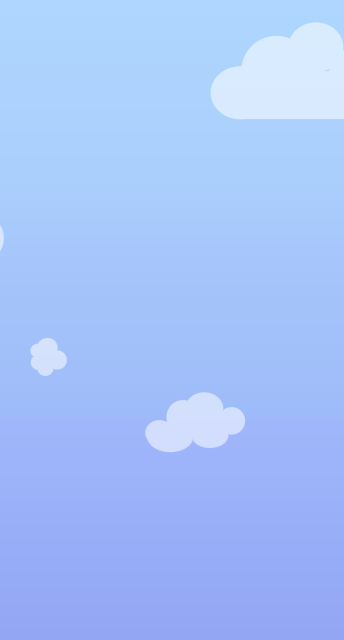
This background is drawn by a Shadertoy shader. Its source:

```glsl
// Draws a pale blue to violet sky with translucent, rounded clouds.

// Linear ramp from 0 at a to 1 at b
float ramp(float a, float b, float x) {
    return clamp((x - a) / (b - a), 0.0, 1.0);
}

// Approximate signed distance to an ellipse
float puff(vec2 p, vec2 center, vec2 radius) {
    return (length((p - center) / radius) - 1.0) * min(radius.x, radius.y);
}

float box(vec2 p, vec2 center, vec2 halfSize) {
    vec2 d = abs(p - center) - halfSize;
    return length(max(d, 0.0)) + min(max(d.x, d.y), 0.0);
}

// Flat-based cloud running off the right edge
float largeCloud(vec2 p) {
    float d = box(p, vec2(48.8, 85.15), vec2(11.2, 3.75));
    d = min(d, puff(p, vec2(37.6, 85.5), vec2(4.7, 4.15)));
    d = min(d, puff(p, vec2(43.2, 88.9), vec2(5.5)));
    d = min(d, puff(p, vec2(49.35, 92.6), vec2(4.3, 3.9)));
    return min(d, puff(p, vec2(55.3, 88.9), vec2(3.9, 3.65)));
}

// Wide cloud below the centre
float mediumCloud(vec2 p) {
    float d = puff(p, vec2(31.5, 33.9), vec2(3.9, 2.5));
    d = min(d, puff(p, vec2(24.9, 32.4), vec2(2.2, 1.95)));
    d = min(d, puff(p, vec2(26.6, 31.75), vec2(3.6, 2.4)));
    d = min(d, puff(p, vec2(28.6, 34.8), vec2(2.6, 2.7)));
    d = min(d, puff(p, vec2(31.9, 36.1), vec2(3.0, 2.6)));
    d = min(d, puff(p, vec2(36.2, 34.25), vec2(2.1, 2.15)));
    return min(d, puff(p, vec2(32.8, 32.0), vec2(2.9, 2.0)));
}

// Small blossom-shaped cloud on the left
float smallCloud(vec2 p) {
    float d = puff(p, vec2(7.3, 44.2), vec2(1.6));
    d = min(d, puff(p, vec2(7.4, 45.7), vec2(1.6, 1.5)));
    d = min(d, puff(p, vec2(8.95, 43.75), vec2(1.5)));
    d = min(d, puff(p, vec2(7.1, 42.45), vec2(1.25, 1.2)));
    d = min(d, puff(p, vec2(6.0, 43.4), vec2(1.2)));
    return min(d, puff(p, vec2(5.9, 45.2), vec2(1.15, 1.1)));
}

// Vertical gradient with a quick shift from violet to blue
vec3 skyColor(float y) {
    vec3 sky = mix(vec3(0.573, 0.65, 0.955), vec3(0.615, 0.70, 0.98), ramp(0.0, 26.0, y));
    sky = mix(sky, vec3(0.625, 0.715, 0.98), ramp(26.0, 33.5, y));
    sky = mix(sky, vec3(0.62, 0.735, 0.975), ramp(33.5, 36.0, y));
    sky = mix(sky, vec3(0.645, 0.765, 0.98), ramp(36.0, 55.0, y));
    sky = mix(sky, vec3(0.67, 0.81, 0.99), ramp(55.0, 72.0, y));
    return mix(sky, vec3(0.682, 0.84, 0.995), ramp(72.0, 100.0, y));
}

void mainImage(out vec4 fragColor, in vec2 fragCoord) {
    // Canvas height spans 100 units
    vec2 p = 100.0 * fragCoord / iResolution.y;
    float edge = 75.0 / iResolution.y;

    float cloud = min(largeCloud(p), mediumCloud(p));
    cloud = min(cloud, smallCloud(p));
    cloud = min(cloud, puff(p, vec2(-2.0, 62.8), vec2(2.6, 3.25)));

    // Veil the sky with translucent white
    float cover = 1.0 - smoothstep(-edge, edge, cloud);
    vec3 color = mix(skyColor(p.y), vec3(1.0), 0.54 * cover);
    fragColor = vec4(color, 1.0);
}
```
